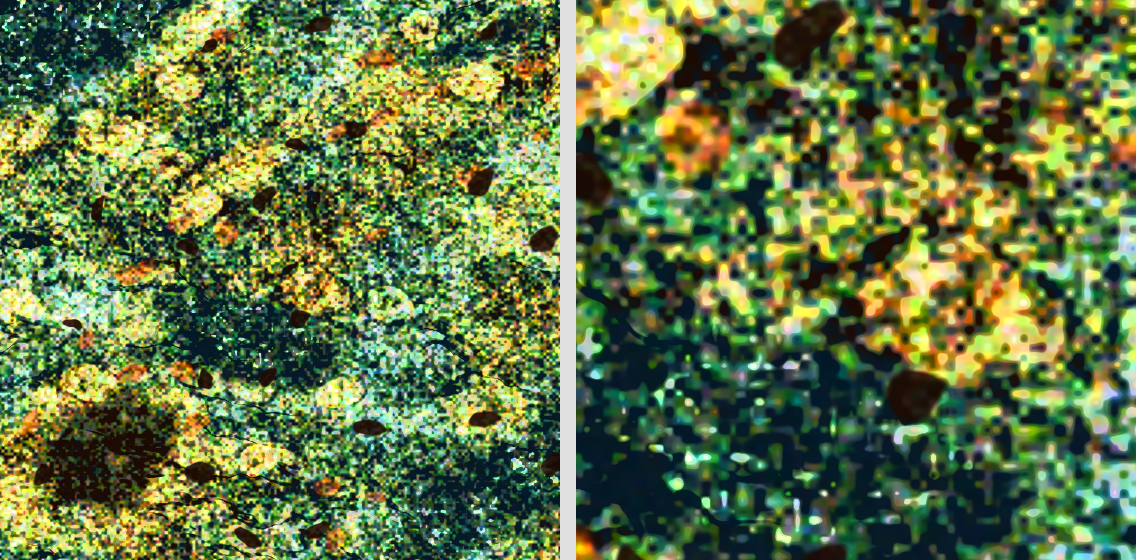
Left, the full canvas; right, a detail of the centre.
Write a WebGL 1 fragment shader that draws this texture.

```glsl
precision highp float;

uniform vec2 u_resolution;

const vec3 NAVY = vec3(0.02, 0.10, 0.15);
const vec3 UMBER = vec3(0.11, 0.04, 0.01);
const vec3 DEEP_GREEN = vec3(0.17, 0.36, 0.23);
const vec3 GREEN = vec3(0.41, 0.62, 0.29);
const vec3 TEAL = vec3(0.20, 0.48, 0.46);
const vec3 OCHRE = vec3(0.66, 0.49, 0.13);
const vec3 YELLOW = vec3(0.90, 0.90, 0.42);
const vec3 PALE = vec3(0.68, 0.88, 0.78);
const vec3 CREAM = vec3(0.98, 1.0, 0.82);
const vec3 ORANGE = vec3(0.86, 0.40, 0.08);

float hash(vec2 p) {
  return fract(sin(dot(p, vec2(127.1, 311.7))) * 43758.55);
}

vec2 rotate(vec2 p, float angle) {
  float c = cos(angle), s = sin(angle);
  return vec2(c * p.x + s * p.y, c * p.y - s * p.x);
}

float noise(vec2 p) {
  vec2 i = floor(p), f = fract(p);
  f = f * f * (3.0 - 2.0 * f);
  float low = mix(hash(i), hash(i + vec2(1.0, 0.0)), f.x);
  float high = mix(hash(i + vec2(0.0, 1.0)), hash(i + 1.0), f.x);
  return mix(low, high, f.y);
}

float fbm(vec2 p) {
  float sum = 0.0, gain = 0.53;
  for (int i = 0; i < 4; i++) {
    sum += gain * noise(p);
    p = rotate(p, 0.4) * 2.1 + 17.3;
    gain *= 0.5;
  }
  return sum;
}

// Fine speckle, centred on zero
float grain(vec2 p, float seed) {
  return 0.6 * noise(p * 185.0 + seed) + 0.4 * noise(p * 95.0 - seed) - 0.5;
}

// Soft tilted ellipse
float zone(vec2 p, vec2 centre, vec2 radii, float angle) {
  return 1.0 - smoothstep(0.65, 1.2, length(rotate(p - centre, angle) / radii));
}

// Scattered ovals: x is distance (1 at the edge), y is an identity
vec2 ovals(vec2 p, float cells, float chance, float size, float seed) {
  vec2 q = p * cells, best = vec2(9.0, 0.0);
  for (int j = -1; j <= 1; j++) {
    for (int i = -1; i <= 1; i++) {
      vec2 cell = floor(q) + vec2(float(i), float(j));
      float id = hash(cell + seed);
      vec2 jitter = vec2(hash(cell + seed + 3.1), hash(cell + seed + 7.7));
      vec2 d = rotate(q - cell - 0.2 - 0.6 * jitter, mix(-0.4, 0.9, jitter.x));
      float dist = length(d * vec2(0.78, 1.2)) / (size * mix(0.55, 1.0, jitter.y));
      if (id < chance && dist < best.x) best = vec2(dist, id / chance);
    }
  }
  return best;
}

float inside(float dist) {
  return 1.0 - smoothstep(0.8, 1.1, dist);
}

// Mineral colour from brightness and from cool (-1) to warm (1)
vec3 mineral(float tone, float hue) {
  float warm = smoothstep(-0.35, 0.35, hue);
  vec3 mid = mix(GREEN, TEAL, smoothstep(0.1, 0.8, -hue));
  mid = mix(mid, OCHRE, smoothstep(0.15, 0.7, hue));
  vec3 deep = mix(DEEP_GREEN, mid * 0.55, 0.4);
  vec3 c = mix(mix(NAVY, UMBER, smoothstep(0.0, 0.7, hue)), deep, smoothstep(0.06, 0.30, tone));
  c = mix(c, mid, smoothstep(0.30, 0.50, tone));
  c = mix(c, mix(PALE, YELLOW, warm), smoothstep(0.52, 0.72, tone));
  return mix(c, CREAM, smoothstep(0.88, 1.15, tone));
}

void main() {
  vec2 p = gl_FragCoord.xy / u_resolution.y;
  vec2 warp = vec2(fbm(p * 13.0), fbm(p * 13.0 + 41.0)) - 0.5;
  vec2 w = p + 0.05 * warp;

  // Foliation rises in the upper part and dips below
  vec2 stretch = vec2(5.0, 15.0);
  float rising = fbm(rotate(w, 0.5) * stretch);
  float dipping = fbm(rotate(w, -0.2) * stretch + 9.0);
  float flow = mix(dipping, rising, smoothstep(0.5, 0.7, p.y));
  float patches = fbm(w * 24.0 + 5.0);

  float speck = grain(p, 11.0);
  float tone = 0.54 + 0.9 * (flow - 0.5) + 0.7 * (patches - 0.5) + 1.35 * speck;
  float hue = 2.2 * (fbm(w * 7.0 + 30.0) - 0.5) + 1.3 * grain(p, 63.0) + 0.05;

  // Pale streaks and rounded clasts with rims and cores
  float streak = zone(w, vec2(0.47, 0.73), vec2(0.18, 0.035), 0.62);
  streak = max(streak, 0.8 * zone(w, vec2(0.20, 0.285), vec2(0.19, 0.018), -0.02));
  vec2 clast = ovals(w, 7.5, 0.36, 0.42, 2.0);
  float body = inside(clast.x);
  float rim = smoothstep(0.9, 1.05, clast.x) * (1.0 - smoothstep(1.08, 1.3, clast.x));
  float core = (1.0 - smoothstep(0.2, 0.5, clast.x)) * step(0.45, clast.y);
  tone += 0.22 * max(body, streak) - 0.22 * rim - 0.35 * core;
  hue += 0.5 * max(body, streak) + 0.3 * core;

  // Dark cool bands with sparkling specks
  float cool = zone(w, vec2(0.08, 0.97), vec2(0.42, 0.15), 0.5);
  cool = max(cool, zone(w, vec2(0.44, 0.40), vec2(0.19, 0.085), -0.27));
  cool = max(cool, 0.9 * zone(w, vec2(0.88, 0.11), vec2(0.30, 0.09), 0.55));
  cool = max(cool, 0.8 * zone(w, vec2(0.92, 0.95), vec2(0.22, 0.03), 0.3));
  float sparkle = smoothstep(0.08, 0.3, grain(p, 87.0)) * smoothstep(0.38, 0.6, patches);
  tone = mix(tone, 0.14 + 0.9 * speck + 0.6 * (patches - 0.5) + 0.7 * sparkle, cool);
  hue = mix(hue, -0.6 + 0.3 * hue, cool);

  // Ragged brown mass
  float brown = zone(w + 0.07 * warp, vec2(0.20, 0.18), vec2(0.13, 0.105), 0.3);
  tone = mix(tone, 0.08 + 0.7 * speck + 0.9 * max(patches - 0.52, 0.0), brown);
  hue += 0.8 * zone(w, vec2(0.17, 0.16), vec2(0.22, 0.17), 0.2);

  // Thin seams and opaque grains
  float seam = 1.0 - smoothstep(0.008, 0.03, abs(flow - 0.47));
  tone -= 0.4 * seam * smoothstep(0.48, 0.62, fbm(p * 6.0 + 70.0));
  float opaque = inside(ovals(w, 10.0, 0.22, 0.24, 19.0).x);
  float rust = inside(ovals(w, 11.0, 0.24, 0.28, 35.0).x) * (1.0 - cool);

  vec3 color = mineral(tone, hue);
  color = mix(color, ORANGE * (0.95 + 1.8 * speck), 0.65 * rust);
  color = mix(color, UMBER + 0.12 * max(speck, 0.0), 0.92 * opaque);

  // Coloured speckle, weaker in the shadows
  vec3 chroma = vec3(grain(p, 131.0), grain(p, 157.0), grain(p, 193.0));
  float light = dot(color, vec3(0.3, 0.6, 0.1));
  color += chroma * vec3(0.65, 0.5, 0.75) * smoothstep(0.0, 0.45, light);
  gl_FragColor = vec4(clamp(color, 0.0, 1.0), 1.0);
}
```
